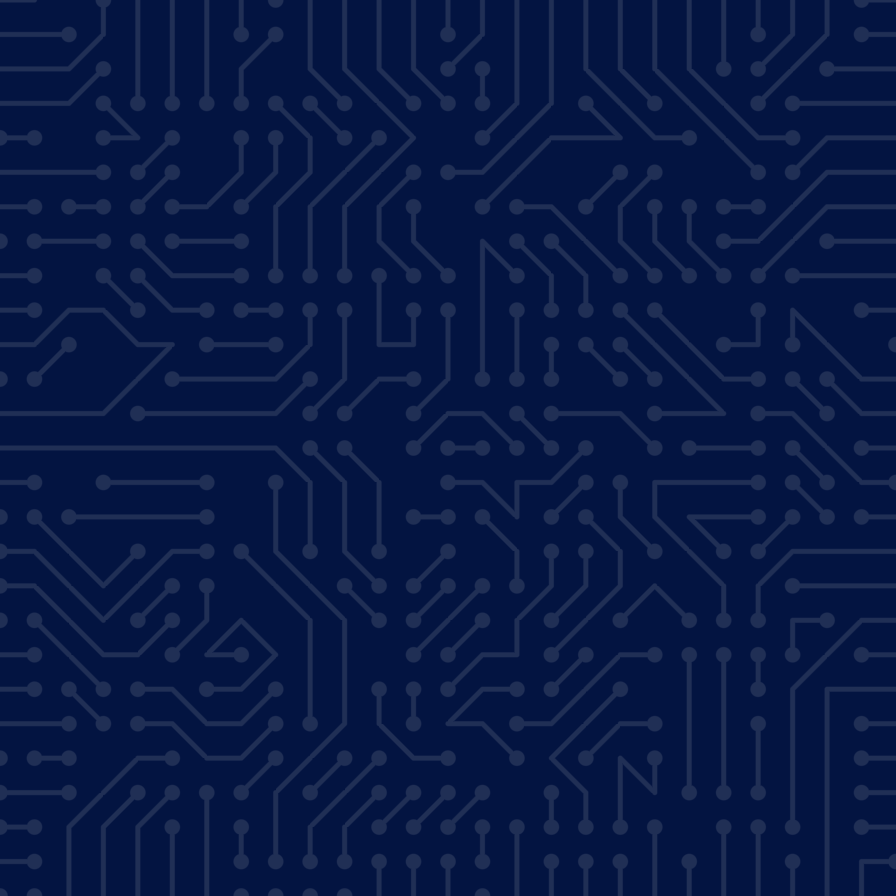
This pattern is drawn by a WebGL 1 fragment shader. Its source:

```glsl
precision highp float;

uniform vec2 u_resolution;

const float CELLS = 26.0;
const float TRACE_HALF_WIDTH = 0.072;
const float PAD_RADIUS = 0.225;
const vec3 BOARD = vec3(0.012, 0.078, 0.255);
const vec3 COPPER = vec3(0.125, 0.184, 0.335);

float hash(vec2 p) {
  vec3 q = fract(vec3(p.xyx) * 0.1031);
  q += dot(q, q.yzx + 33.33);
  return fract((q.x + q.y) * q.z);
}

vec2 gradient(vec2 p) {
  float angle = 6.28318 * hash(p + 71.0);
  return vec2(cos(angle), sin(angle));
}

float gradientNoise(vec2 p) {
  vec2 i = floor(p);
  vec2 f = p - i;
  vec2 u = f * f * (3.0 - 2.0 * f);
  vec2 e = vec2(1.0, 0.0);
  float low = mix(dot(gradient(i), f), dot(gradient(i + e), f - e), u.x);
  float high = mix(dot(gradient(i + e.yx), f - e.yx),
                   dot(gradient(i + 1.0), f - 1.0), u.x);
  return mix(low, high, u.y);
}

// Step a trace would like to take from a grid node; zero ends the trace.
vec2 wish(vec2 node) {
  vec2 q = abs(node * 2.0 / CELLS - 1.0);
  bool interior = max(q.x, q.y) < 0.9;
  if (interior && hash(node + 17.0) < 0.07) return vec2(0.0);

  // Patches run along x or y, and leave the board square to its border.
  float bias = 0.9 * (pow(q.x, 4.0) - pow(q.y, 4.0));
  bool horizontal = gradientNoise(node * 0.23 + 5.3) + bias > 0.0;
  float heading = gradientNoise(node * 0.19 + 40.7) > 0.0 ? 1.0 : -1.0;

  // Neighbouring traces share their diagonal jogs, which keeps them parallel.
  vec2 along = horizontal ? node : node.yx + 60.0;
  float bend = gradientNoise(along * vec2(0.43, 0.13) + 9.4);
  float jog = interior && abs(bend) > 0.17 ? sign(bend) : 0.0;
  return horizontal ? vec2(heading, jog) : vec2(jog, heading);
}

// One of two crossing diagonals gives way.
bool isBlocked(vec2 node, vec2 d) {
  if (d.x * d.y >= 0.0) return false;
  return wish(node - vec2(0.0, d.y)) == vec2(-d.x, d.y)
      || wish(node - vec2(d.x, 0.0)) == vec2(d.x, -d.y);
}

// Step of the single trace admitted into a node, preferring smooth turns.
vec2 feeder(vec2 node) {
  vec2 next = wish(node);
  vec2 chosen = vec2(0.0);
  float best = -1.5;
  for (int y = -1; y <= 1; y++) {
    for (int x = -1; x <= 1; x++) {
      vec2 d = vec2(float(x), float(y));
      float score = dot(d, next);
      if (d == vec2(0.0) || d == -next || score <= best) continue;
      if (wish(node - d) == d && !isBlocked(node, d)) {
        chosen = d;
        best = score;
      }
    }
  }
  return chosen;
}

// Step actually taken out of a node.
vec2 outgoing(vec2 node) {
  vec2 d = wish(node);
  if (d == vec2(0.0)) return d;
  return feeder(node + d) == d ? d : vec2(0.0);
}

float segmentDistance(vec2 p, vec2 d) {
  return length(p - d * clamp(dot(p, d) / dot(d, d), 0.0, 1.0));
}

void main() {
  float cellSize = u_resolution.y / CELLS;
  vec2 p = gl_FragCoord.xy / cellSize;
  vec2 nearest = floor(p + 0.5);
  float shape = 1.0;
  bool leaves = false;

  // Traces leaving the four corners of this cell.
  for (int y = 0; y <= 1; y++) {
    for (int x = 0; x <= 1; x++) {
      vec2 node = floor(p) + vec2(float(x), float(y));
      vec2 d = outgoing(node);
      if (d == vec2(0.0)) continue;
      shape = min(shape, segmentDistance(p - node, d) - TRACE_HALF_WIDTH);
      if (node == nearest) leaves = true;
    }
  }

  // Round pads close the free ends.
  float padDistance = length(p - nearest) - PAD_RADIUS;
  if (padDistance < 0.2) {
    bool enters = feeder(nearest) != vec2(0.0);
    if (enters != leaves) shape = min(shape, padDistance);
  }

  float softness = 0.85 / cellSize;
  float cover = 1.0 - smoothstep(-softness, softness, shape);
  gl_FragColor = vec4(mix(BOARD, COPPER, cover), 1.0);
}
```
